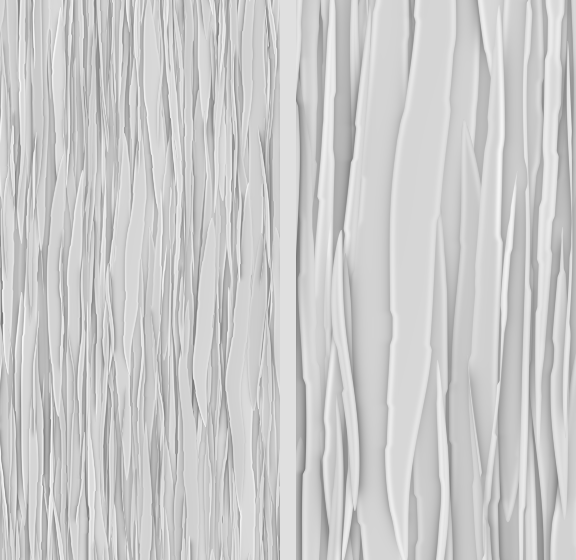
Left, the full canvas; right, a detail of the centre.
Give the GLSL for this texture, as a Shadertoy shader.

```glsl
// Pale grey bark: long overlapping vertical strips with bright rims and dark creases.

const int LAYERS = 12;
const int SPLINTER_LAYER = 9;    // from here on strips are short and thin
const float PITCH = 0.09;        // column spacing, in canvas widths
const float PERIOD = 1.5;        // row height holding one strip
const float MIN_HALF = 0.004;    // half widths of strips
const float MAX_HALF = 0.033;
const float ROUGHNESS = 0.009;   // edge wobble
const float CHIP = 0.003;        // abrupt nicks in the edges
const float RIM_WIDTH = 0.0035;
const float RIM_LIGHT = 0.14;
const float SHADOW = 0.85;       // strength of the cast shadow
const float SHADOW_TONE = 0.42;  // darkest tone a shadow reaches
const float BASE_TONE = 0.78;
const float FACE_DARK = 0.79;
const float FACE_LIGHT = 0.86;

float hash(vec2 p) {
    vec3 q = fract(vec3(p.xyx) * vec3(0.1031, 0.1030, 0.0973));
    q += dot(q, q.yzx + 33.33);
    return fract((q.x + q.y) * q.z);
}

// Smooth 1D noise; each seed gives its own curve.
float noise(float x, float seed) {
    float i = floor(x), f = fract(x);
    f = f * f * (3.0 - 2.0 * f);
    return mix(hash(vec2(i, seed)), hash(vec2(i + 1.0, seed)), f);
}

// Ragged offset of one strip edge.
float ragged(float y, float seed) {
    float wobble = noise(y * 5.0, seed) - 0.5;
    float nick = smoothstep(0.62, 0.76, noise(y * 17.0, seed + 3.7));
    return ROUGHNESS * wobble - CHIP * nick;
}

float rim(float d) {
    float k = (d - 0.0035) / RIM_WIDTH;
    return exp(-k * k);
}

// Lays one strip over the tone beneath it.
float addStrip(float tone, vec2 p, vec2 cell, float seed, float thin, float pixel) {
    vec2 id = cell + vec2(seed * 17.0, seed * 29.0);
    float size = hash(id + 0.3), place = hash(id + 5.1);
    float lean = hash(id + 9.7) - 0.5, side = hash(id + 13.9);
    float key = hash(id + 21.3) * 900.0;

    // Position along the strip, -1 to 1 between its two tips.
    float reach = mix(0.2, 0.5, hash(id + 31.7)) * mix(1.0, 0.5, thin);
    float middle = 0.5 + (place - 0.5) * (1.0 - 2.0 * reach);
    float t = (p.y / PERIOD - cell.y - middle) / reach;
    if (abs(t) >= 1.0) return tone;
    float taper = pow(1.0 - t * t, 0.6);
    float fade = smoothstep(1.0, 0.8, abs(t));

    // Distances to the left and right edges, positive inside.
    float center = (cell.x + 0.5 + 0.6 * (hash(id + 41.1) - 0.5)) * PITCH;
    float x = p.x - center - lean * 0.03 * t;
    float halfWidth = mix(MIN_HALF, MAX_HALF * mix(1.0, 0.3, thin), pow(size, 1.4));
    float left = x + taper * (halfWidth + ragged(p.y, key));
    float right = -x + taper * (halfWidth + ragged(p.y, key + 11.0));
    float d = min(left, right);

    // Bounded shadow on the layers below, heavier on one side.
    float onRight = smoothstep(-0.003, 0.003, x);
    float weight = mix(side, 1.0 - side, onRight);
    float depth = SHADOW * fade * mix(0.12, 1.0, weight);
    depth *= 0.3 + 0.9 * noise(p.y * 4.0, key + 23.0);
    float spread = mix(0.003, 0.0065, weight);
    tone = mix(tone, SHADOW_TONE, depth * exp(min(d, 0.0) / spread));

    // Flat face with bright rims.
    float face = mix(FACE_DARK, FACE_LIGHT, hash(id + 53.3));
    face += 0.02 * (side - 0.5) * x / halfWidth;
    face += 0.015 * (noise(p.y * 3.0, key + 31.0) - 0.5);
    float glint = mix(0.25, 1.15, noise(p.y * 4.0, key + 43.0));
    face += RIM_LIGHT * glint * max(rim(left) * (0.25 + 0.75 * side),
                                    rim(right) * (1.0 - 0.75 * side));
    face -= 0.08 * weight * exp(-max(d, 0.0) / 0.0012);

    return mix(tone, face, smoothstep(-pixel, pixel, d));
}

void mainImage(out vec4 fragColor, in vec2 fragCoord) {
    vec2 uv = fragCoord / iResolution.x;
    float pixel = 0.7 / iResolution.x;

    // Fine streaks in the deepest layer.
    float streak = noise(uv.x * 110.0 + 3.0 * noise(uv.y * 3.0, 2.0), 8.0);
    float tone = BASE_TONE + 0.1 * (streak - 0.5);

    for (int i = 0; i < LAYERS; i++) {
        float seed = float(i) + 1.0;
        float thin = i >= SPLINTER_LAYER ? 1.0 : 0.0;
        vec2 p = uv;
        // Slow sideways drift shared by the layer.
        p.x += 0.045 * (noise(uv.y * 1.8 + uv.x, seed * 3.1) - 0.5);
        p.x += 0.014 * (noise(uv.y * 5.5 + uv.x * 2.0, seed * 7.3) - 0.5);
        p.x += hash(vec2(seed, 4.0)) * PITCH;

        float column = floor(p.x / PITCH);
        for (int k = -1; k <= 1; k++) {
            float c = column + float(k);
            vec2 q = p + vec2(0.0, PERIOD * hash(vec2(c + 50.0, seed)));
            vec2 cell = vec2(c, floor(q.y / PERIOD));
            tone = addStrip(tone, q, cell, seed, thin, pixel);
        }
    }
    fragColor = vec4(vec3(clamp(tone, 0.0, 1.0)), 1.0);
}
```
